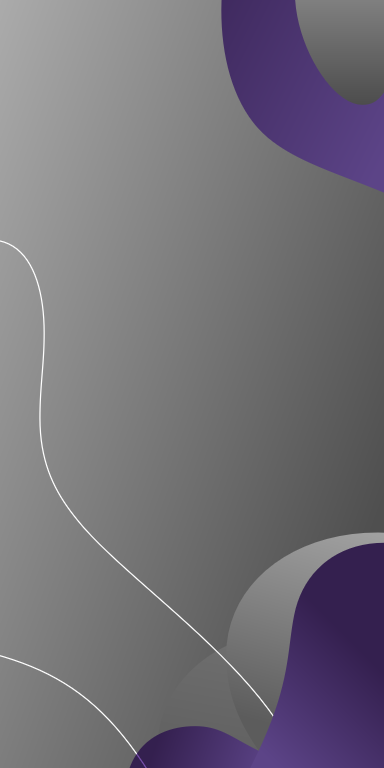
Reproduce this background procedurally as a WebGL 1 fragment shader.

```glsl
precision highp float;
uniform vec2 u_resolution;

const vec3 WHITE = vec3(1.0);
const vec3 DARK_PURPLE = vec3(0.205, 0.125, 0.31);
const vec3 LIGHT_PURPLE = vec3(0.36, 0.265, 0.53);
const vec3 VIOLET = vec3(0.47, 0.31, 0.67);
const float LINE_HALF_WIDTH = 0.0016;

// Outline state: x = distance to the path, y = sign (-1 inside)
void addSegment(inout vec2 path, vec2 p, vec2 a, vec2 b) {
  vec2 ap = p - a;
  vec2 ab = b - a;
  float t = clamp(dot(ap, ab) / max(dot(ab, ab), 1e-8), 0.0, 1.0);
  path.x = min(path.x, length(ap - ab * t));
  if ((a.y > p.y) != (b.y > p.y)) {
    if (ap.x < ap.y * ab.x / ab.y) path.y = -path.y;
  }
}

vec2 bezier(vec2 a, vec2 b, vec2 c, vec2 d, float t) {
  vec2 ab = mix(a, b, t);
  vec2 bc = mix(b, c, t);
  vec2 cd = mix(c, d, t);
  return mix(mix(ab, bc, t), mix(bc, cd, t), t);
}

void addCurve(inout vec2 path, vec2 p, vec2 a, vec2 b, vec2 c, vec2 d) {
  vec2 previous = a;
  for (int i = 1; i <= 20; i++) {
    vec2 next = bezier(a, b, c, d, float(i) / 20.0);
    addSegment(path, p, previous, next);
    previous = next;
  }
}

// Signed distance to two joined curves closed through one corner
float blob(vec2 p, vec2 a, vec2 b, vec2 c, vec2 d, vec2 e, vec2 f, vec2 g, vec2 corner) {
  vec2 path = vec2(10.0, 1.0);
  addCurve(path, p, a, b, c, d);
  addCurve(path, p, d, e, f, g);
  addSegment(path, p, g, corner);
  addSegment(path, p, corner, a);
  return path.x * path.y;
}

float coverage(float dist, float pixel) {
  return clamp(0.5 - dist / pixel, 0.0, 1.0);
}

// Linear gradient position between two points
float ramp(vec2 p, vec2 from, vec2 to) {
  vec2 axis = to - from;
  return clamp(dot(p - from, axis) / dot(axis, axis), 0.0, 1.0);
}

vec3 grey(float start, float end, float t) {
  return vec3(mix(start, end, t));
}

void main() {
  // Canvas is 1 wide and 2 high, y pointing down
  vec2 uv = gl_FragCoord.xy / u_resolution;
  vec2 p = vec2(uv.x, 2.0 - 2.0 * uv.y);
  float pixel = 1.0 / min(u_resolution.x, 0.5 * u_resolution.y);

  vec3 color = grey(0.67, 0.31, ramp(p, vec2(0.0), vec2(1.303, 0.483)));

  // Purple band in the top corner with its grey opening
  float band = blob(p, vec2(0.578, -0.02), vec2(0.568, 0.13), vec2(0.604, 0.281),
    vec2(0.698, 0.359), vec2(0.776, 0.424), vec2(0.885, 0.453), vec2(1.02, 0.51),
    vec2(1.02, -0.02));
  vec3 bandColor = mix(DARK_PURPLE, LIGHT_PURPLE, ramp(p, vec2(0.3, 0.05), vec2(1.0, 0.4)));
  color = mix(color, bandColor, coverage(band, pixel));

  float opening = blob(p, vec2(0.768, -0.02), vec2(0.768, 0.117), vec2(0.865, 0.273),
    vec2(0.943, 0.273), vec2(0.974, 0.273), vec2(0.992, 0.26), vec2(1.02, 0.208),
    vec2(1.02, -0.02));
  vec3 openingColor = grey(0.5, 0.3, ramp(p, vec2(0.88, 0.0), vec2(0.88, 0.273)));
  color = mix(color, openingColor, coverage(opening, pixel));

  // Grey discs behind the lower purple shapes
  float smallDisc = blob(p, vec2(0.411, 1.94), vec2(0.411, 1.823), vec2(0.495, 1.719),
    vec2(0.612, 1.672), vec2(0.66, 1.66), vec2(0.7, 1.75), vec2(0.7, 2.03),
    vec2(0.411, 2.03));
  vec3 smallColor = grey(0.43, 0.38, ramp(p, vec2(0.55, 1.68), vec2(0.5, 1.95)));
  color = mix(color, smallColor, coverage(smallDisc, pixel));

  float largeDisc = blob(p, vec2(1.02, 1.388), vec2(0.781, 1.372), vec2(0.589, 1.51),
    vec2(0.589, 1.706), vec2(0.589, 1.81), vec2(0.625, 1.888), vec2(0.682, 1.966),
    vec2(1.02, 1.966));
  vec3 largeColor = grey(0.63, 0.36, ramp(p, vec2(1.0, 1.393), vec2(0.857, 1.929)));
  color = mix(color, largeColor, coverage(largeDisc, pixel));

  // Long winding line
  vec2 winding = vec2(10.0, 1.0);
  addCurve(winding, p, vec2(-0.016, 0.625), vec2(0.078, 0.633), vec2(0.115, 0.742), vec2(0.115, 0.867));
  addCurve(winding, p, vec2(0.115, 0.867), vec2(0.115, 0.95), vec2(0.104, 1.003), vec2(0.104, 1.089));
  addCurve(winding, p, vec2(0.104, 1.089), vec2(0.104, 1.224), vec2(0.156, 1.302), vec2(0.219, 1.375));
  addCurve(winding, p, vec2(0.219, 1.375), vec2(0.339, 1.51), vec2(0.586, 1.68), vec2(0.719, 1.875));
  color = mix(color, WHITE, coverage(winding.x - LINE_HALF_WIDTH, pixel));

  // Low purple mound, and the short line tinted where it crosses
  float mound = blob(p, vec2(0.331, 2.021), vec2(0.354, 1.927), vec2(0.43, 1.891),
    vec2(0.508, 1.891), vec2(0.586, 1.891), vec2(0.612, 1.932), vec2(0.716, 1.974),
    vec2(0.716, 2.03));
  float moundCover = coverage(mound, pixel);
  vec3 moundColor = mix(DARK_PURPLE, LIGHT_PURPLE, ramp(p, vec2(0.42, 1.9), vec2(0.7, 2.0)));
  color = mix(color, moundColor, moundCover);

  vec2 arc = vec2(10.0, 1.0);
  addCurve(arc, p, vec2(-0.016, 1.703), vec2(0.156, 1.75), vec2(0.273, 1.828), vec2(0.391, 2.016));
  color = mix(color, mix(WHITE, VIOLET, moundCover), coverage(arc.x - LINE_HALF_WIDTH, pixel));

  // Tall purple wave in the bottom corner
  float wave = blob(p, vec2(1.02, 1.414), vec2(0.885, 1.406), vec2(0.789, 1.484),
    vec2(0.766, 1.602), vec2(0.745, 1.706), vec2(0.76, 1.797), vec2(0.638, 2.026),
    vec2(1.02, 2.026));
  vec3 waveColor = mix(DARK_PURPLE, LIGHT_PURPLE, ramp(p, vec2(0.86, 1.615), vec2(0.6, 1.875)));
  color = mix(color, waveColor, coverage(wave, pixel));

  gl_FragColor = vec4(color, 1.0);
}
```
